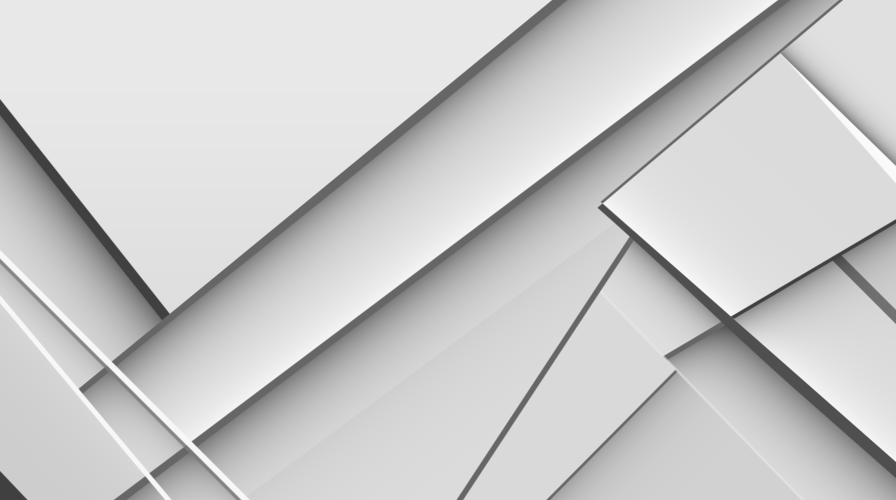
Reproduce this background procedurally as a Shadertoy shader.

```glsl
// Overlapping pale paper panels with dark cut walls, lit rims and soft shadows.
#define WALL_TONE 0.40
#define DEEP_TONE 0.25
#define RIM_TONE 0.97
#define PAPER_TONE 0.87
#define SHADOW_DEPTH 0.45
#define EDGE_BLUR 0.9

// Signed distance to the line a-b, positive on its left side.
float side(vec2 p, vec2 a, vec2 b) {
    vec2 dir = normalize(b - a);
    return dot(p - a, vec2(-dir.y, dir.x));
}

// Antialiased coverage of the positive half plane.
float fill(float d) {
    float blur = EDGE_BLUR / iResolution.y;
    return smoothstep(-blur, blur, d);
}

float band(float d, float lo, float hi) {
    return fill(d - lo) * fill(hi - d);
}

float falloff(float d, float reach) {
    return exp(-max(d, 0.0) / reach);
}

float shade(float d, float reach) {
    return 1.0 - SHADOW_DEPTH * falloff(d, reach);
}

// Panels left of the second long wall, with the crossing ridges.
float leftPanels(vec2 p, float tone, float longWall) {
    float sheetRight = side(p, vec2(0.340, 0.372), vec2(1.105, 1.0));
    float sheetLeft = side(p, vec2(0.0, 0.802), vec2(0.340, 0.372));
    float ridge = side(p, vec2(0.0, 0.493), vec2(0.493, 0.0));
    float lowRidge = side(p, vec2(0.0, 0.402), vec2(0.337, 0.0));
    float corner = side(p, vec2(0.0, 0.058), vec2(0.055, 0.0));

    // Long lit channel
    float channel = PAPER_TONE * shade(-sheetRight - 0.012, 0.055);
    channel += 0.10 * falloff(longWall, 0.06);
    tone = mix(tone, channel, fill(longWall));

    // Recess beside the top sheet, then the sheet itself
    float recess = 0.88 * (1.0 - 0.55 * falloff(-sheetLeft - 0.015, 0.065));
    recess = mix(recess, DEEP_TONE, band(sheetLeft, -0.020, 0.0));
    tone = mix(tone, recess, fill(sheetRight));
    float sheet = 0.87 + 0.04 * smoothstep(0.3, 0.9, p.y);
    tone = mix(tone, sheet, fill(sheetRight) * fill(sheetLeft));

    // Cells between the two ridges
    float cell = 0.86 * (1.0 - 0.25 * falloff(-ridge, 0.03));
    cell *= mix(1.0, shade(-sheetRight, 0.05), fill(-sheetRight));
    cell *= mix(1.0, shade(-longWall, 0.05), fill(-longWall));
    tone = mix(tone, cell, fill(-ridge));
    float wallWidth = mix(0.012, 0.019, smoothstep(0.2, 0.8, p.x));
    tone = mix(tone, WALL_TONE, band(sheetRight, -wallWidth, 0.0));

    // Lower left panel
    float lower = 0.80 + 0.04 * falloff(-lowRidge, 0.08);
    lower *= mix(1.0, shade(-longWall, 0.05), fill(-longWall));
    lower = mix(lower, DEEP_TONE, fill(-corner));
    tone = mix(tone, lower, fill(-lowRidge));

    // Second long wall and bright ridges
    tone = mix(tone, WALL_TONE, band(longWall, -0.011, 0.004));
    tone = mix(tone, 0.48, 0.8 * band(ridge, -0.014, -0.007));
    tone = mix(tone, RIM_TONE, band(ridge, -0.007, 0.005));
    return mix(tone, RIM_TONE, band(lowRidge, -0.005, 0.005));
}

// Folded panels and the raised tile on the right.
float rightPanels(vec2 p, float tone) {
    float tileTop = side(p, vec2(1.205, 0.593), vec2(1.686, 1.0));
    float spine = side(p, vec2(1.205, 0.593), vec2(1.786, 0.081));
    float cross = side(p, vec2(1.333, 0.291), vec2(1.786, 0.558));
    float seam = side(p, vec2(0.919, 0.0), vec2(1.263, 0.523));
    float fold = side(p, vec2(1.198, 0.419), vec2(1.605, 0.0));
    float flap = side(p, vec2(1.093, 0.0), vec2(1.351, 0.260));

    // Four panels below the spine
    float nook = 0.88 * shade(-spine - 0.01, 0.035);
    float slope = 0.89 * (1.0 - 0.5 * falloff(-spine - 0.015, 0.065));
    slope *= shade(-cross, 0.035);
    float upper = mix(slope, nook, fill(cross));
    upper = mix(upper, WALL_TONE, band(cross, -0.010, 0.0));
    float floorTone = 0.82 * (1.0 - 0.25 * falloff(-flap, 0.04));
    float under = mix(floorTone, 0.85, fill(flap));
    under = mix(under, WALL_TONE, band(flap, -0.005, 0.0));
    float folded = mix(under, upper, fill(fold));
    folded = mix(folded, 0.92, 0.5 * band(fold, -0.002, 0.003));
    tone = mix(tone, folded, fill(-spine) * fill(-seam));
    tone = mix(tone, WALL_TONE, band(seam, -0.006, 0.005) * fill(-spine));

    // Raised tile and the panel under its right edge
    float tile = 0.86 + 0.11 * falloff(spine, 0.055);
    float slot = side(p, vec2(1.674, 0.484), vec2(1.786, 0.372));
    float shelf = 0.85 + 0.11 * falloff(spine, 0.06);
    shelf = mix(shelf, 0.82, fill(slot));
    shelf = mix(shelf, WALL_TONE + 0.05, band(slot, -0.010, 0.010));
    shelf *= shade(-cross, 0.04);
    shelf = mix(shelf, DEEP_TONE, band(cross, -0.007, 0.001));
    tile = mix(shelf, tile, fill(cross));

    // Top right panel behind a white sliver
    vec2 apex = vec2(1.563, 0.891);
    float sliverLow = side(p, apex, vec2(1.786, 0.640));
    float sliverHigh = side(p, apex, vec2(1.786, 0.674));
    float back = 0.88 * shade(sliverHigh, 0.018);
    back = mix(0.98, back, fill(sliverHigh));
    tile = mix(tile, back, fill(sliverLow));
    tone = mix(tone, tile, fill(spine) * fill(-tileTop));

    // Tile rim and spine wall
    tone = mix(tone, WALL_TONE, band(tileTop, 0.0, 0.005) * fill(spine));
    float spineWidth = mix(0.013, 0.024, smoothstep(1.2, 1.6, p.x));
    return mix(tone, DEEP_TONE + 0.06, band(spine, -spineWidth, 0.0) * fill(-tileTop));
}

void mainImage(out vec4 fragColor, in vec2 fragCoord) {
    vec2 p = fragCoord / iResolution.y;
    float longWall = side(p, vec2(0.379, 0.109), vec2(1.563, 1.0));
    float crease = side(p, vec2(0.5, 0.012), vec2(1.198, 0.530));
    // Broad base panel with a faint crease
    float tone = PAPER_TONE * shade(-longWall - 0.01, 0.06);
    tone -= 0.025 * fill(-crease) * falloff(-crease, 0.25);
    tone = leftPanels(p, tone, longWall);
    tone = rightPanels(p, tone);
    fragColor = vec4(vec3(clamp(tone, 0.0, 1.0)), 1.0);
}
```
